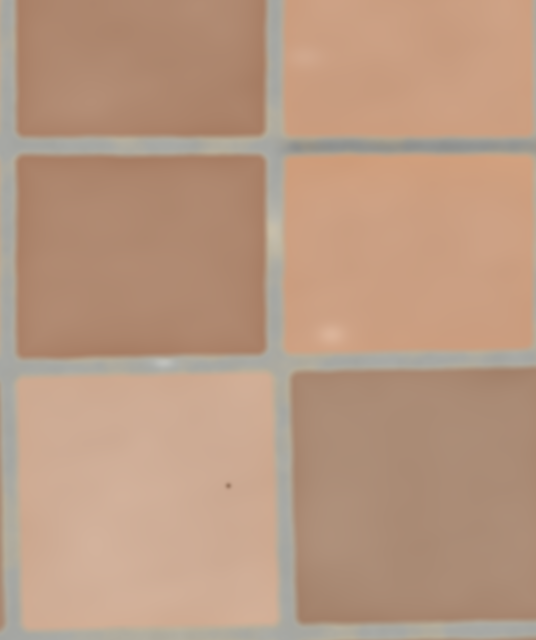
A WebGL 2 fragment shader for this texture:

```glsl
#version 300 es
precision highp float;
// Hand-made terracotta tiles in clay, peach, pale and umber, set in soft grey grout.
uniform vec2 u_resolution;
out vec4 outColor;

const vec3 CLAY = vec3(0.69, 0.54, 0.445);
const vec3 PEACH = vec3(0.80, 0.63, 0.52);
const vec3 PALE = vec3(0.81, 0.678, 0.59);
const vec3 UMBER = vec3(0.675, 0.555, 0.47);
const vec3 GROUT_GREY = vec3(0.65, 0.655, 0.64);
const vec3 GROUT_CREAM = vec3(0.715, 0.685, 0.61);
const float JOINT_Y = 0.432;      // joint between the tall and short courses
const float HALF_JOINT = 0.0145;

float hash(vec2 p) {
  p = fract(p * vec2(0.1031, 0.1137));
  p += dot(p, p.yx + 33.33);
  return fract((p.x + p.y) * p.x * 47.0);
}

float noise(vec2 p) {
  vec2 i = floor(p), f = fract(p);
  f = f * f * (3.0 - 2.0 * f);
  return mix(mix(hash(i), hash(i + vec2(1, 0)), f.x),
             mix(hash(i + vec2(0, 1)), hash(i + vec2(1, 1)), f.x), f.y);
}

float fbm(vec2 p) {
  float sum = 0.0, amp = 0.55;
  for (int i = 0; i < 3; i++) {
    sum += amp * noise(p);
    p = p * 2.03 + 17.3;
    amp *= 0.5;
  }
  return sum;
}

float roundedBox(vec2 p, vec2 halfSize, float radius) {
  vec2 q = abs(p) - halfSize + radius;
  return length(max(q, 0.0)) + min(max(q.x, q.y), 0.0) - radius;
}

// Soft elliptical mark, 1 at its centre
float blot(vec2 p, vec2 centre, vec2 radius) {
  vec2 q = (p - centre) / radius;
  return exp(-dot(q, q));
}

// Uneven grid: xy is the place inside the cell, zw the cell size
vec4 tileCell(vec2 p, out vec2 id) {
  float y = p.y - 0.02 * (p.x - 0.4) * (1.0 - smoothstep(0.47, 0.75, p.y));
  float lower = 1.0 - smoothstep(JOINT_Y - 0.01, JOINT_Y + 0.01, y);
  vec2 size = vec2(mix(0.418, 0.428, lower), y < JOINT_Y ? 0.4235 : 0.34);
  float left = 0.0115 + 0.024 * max(JOINT_Y - y, 0.0);
  vec2 grid = vec2(p.x - left, y - JOINT_Y) / size;
  id = floor(grid);
  return vec4((fract(grid) - 0.5) * size, size);
}

vec3 tileColor(vec2 p, vec2 local, vec2 size, vec2 id, float d) {
  bool odd = mod(id.x, 2.0) > 0.5;
  bool light = odd == (id.y >= 0.0);
  vec3 base = id.y < 0.0 ? (odd ? UMBER : PALE) : (odd ? PEACH : CLAY);

  // Cloudy firing and faint brushed streaks
  float cloud = fbm(p * 6.0 + id * 9.0) - 0.48;
  float streak = noise(vec2(p.x * 7.0 + p.y * 6.0, p.y * 30.0 - p.x * 8.0)) - 0.5;
  base += vec3(0.05, 0.06, 0.065) * cloud + 0.009 * streak;

  // Warm rims on light tiles, darker rims on dark ones
  float rim = exp(min(d, 0.0) / 0.028);
  float high = smoothstep(0.1, 0.5, local.y / size.y);
  if (light) base += vec3(0.015, -0.008, -0.03) * (0.5 * rim + (odd ? 0.7 * high : 0.0));
  else base -= vec3(0.035, 0.05, 0.055) * rim;
  return base;
}

vec3 groutColor(vec2 p, float d) {
  float patches = smoothstep(0.4, 0.7, fbm(p * 15.0));
  float core = smoothstep(0.0, 0.013, d);
  vec3 c = mix(GROUT_CREAM, GROUT_GREY, clamp(0.4 + 0.6 * core - 0.6 * patches, 0.0, 1.0));
  c += 0.03 * (fbm(p * 36.0) - 0.48);
  // Shaded upper joint and chalky patches
  float shade = smoothstep(0.42, 0.47, p.x) * blot(p, vec2(p.x, 0.771), vec2(1.0, 0.014));
  c -= vec3(0.1, 0.1, 0.09) * shade * (0.7 + 0.4 * noise(p * 30.0));
  c += vec3(0.09, 0.07, 0.04) * blot(p, vec2(0.429, 0.64), vec2(0.014, 0.045));
  c += 0.09 * blot(p, vec2(0.256, 0.433), vec2(0.018, 0.008));
  return c;
}

void main() {
  vec2 p = gl_FragCoord.xy / u_resolution.y;
  vec2 id;
  vec4 cell = tileCell(p, id);
  float wobble = 0.0045 * (fbm(p * 20.0) - 0.48);
  float d = roundedBox(cell.xy, cell.zw * 0.5 - HALF_JOINT, 0.013) + wobble;

  vec3 tile = tileColor(p, cell.xy, cell.zw, id, d);
  // Pale scuffs and one dark pit
  tile += vec3(0.05, 0.07, 0.08) * blot(p, vec2(0.518, 0.477), vec2(0.021, 0.016));
  tile += vec3(0.025, 0.04, 0.05) * blot(p, vec2(0.475, 0.911), vec2(0.03, 0.018));
  tile -= 0.2 * blot(p, vec2(0.357, 0.241), vec2(0.0045));

  float soft = max(0.0075, 1.0 / u_resolution.y);
  vec3 color = mix(tile, groutColor(p, d), smoothstep(-soft, soft, d));
  outColor = vec4(color, 1.0);
}
```
